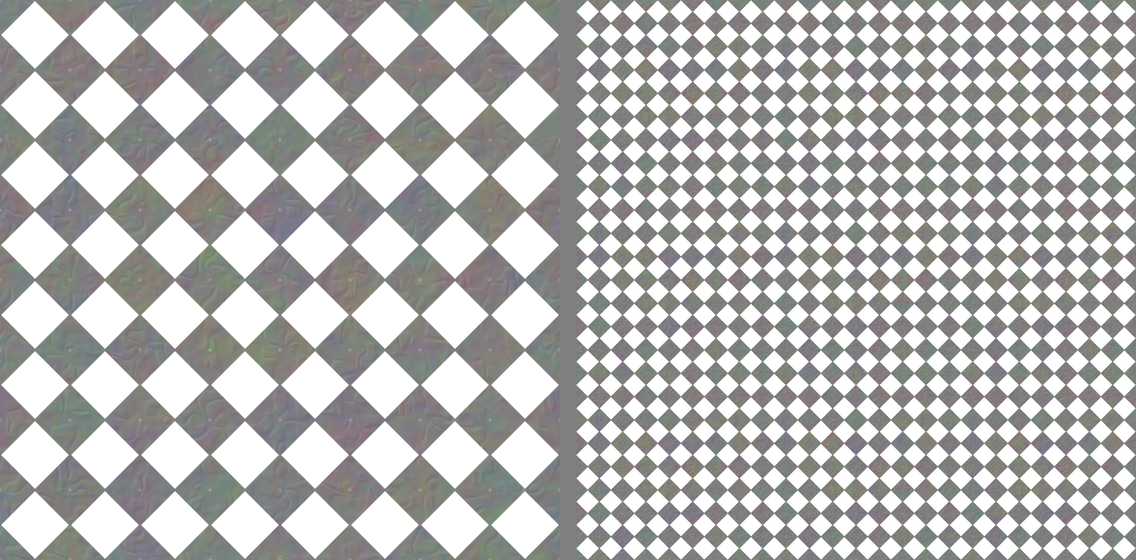
Left: one tile. Right: repeated 3 by 3.
Give the GLSL for this pattern, as a Shadertoy shader.

```glsl
// White diamonds on an 8 by 8 grid, set between mottled grey tiles with faint leaf relief.

const float REPEATS = 8.0;

vec3 hash3(vec2 p) {
    vec3 k = vec3(dot(p, vec2(127.1, 311.7)), dot(p, vec2(269.5, 183.3)), dot(p, vec2(419.2, 371.9)));
    return fract(sin(k) * 43758.5453);
}

// Three channels of value noise that wrap after a whole number of cells
vec3 wrapNoise(vec2 uv, float cells) {
    vec2 p = uv * cells;
    vec2 i = floor(p);
    vec2 f = fract(p);
    f = f * f * (3.0 - 2.0 * f);
    vec3 a = hash3(mod(i, cells));
    vec3 b = hash3(mod(i + vec2(1.0, 0.0), cells));
    vec3 c = hash3(mod(i + vec2(0.0, 1.0), cells));
    vec3 d = hash3(mod(i + 1.0, cells));
    return mix(mix(a, b, f.x), mix(c, d, f.x), f.y);
}

// Short curled fronds around the middle of a grey tile, broken up by noise
float leafHeight(vec2 grid, vec2 tile, vec3 seed) {
    vec2 uv = grid / REPEATS;
    vec3 warp = wrapNoise(uv, 40.0) - 0.5;
    vec2 q = grid - tile + 0.26 * warp.xy + 0.00001;
    float r = length(q);
    float frond = abs(sin(3.0 * atan(q.y, q.x) + 5.0 * r + 6.28 * seed.x + 3.0 * warp.z));
    float patchy = smoothstep(0.3, 0.65, wrapNoise(uv, 48.0).y);
    float leaf = smoothstep(0.0, 0.6, frond) * smoothstep(0.03, 0.18, r) * patchy;
    return leaf + 0.6 * wrapNoise(uv, 104.0).x;
}

void mainImage(out vec4 fragColor, in vec2 fragCoord) {
    vec2 uv = fragCoord / iResolution.xy;
    vec2 grid = uv * REPEATS;
    float aa = REPEATS / min(iResolution.x, iResolution.y);

    // Grey tiles sit on the grid corners
    vec2 tile = floor(grid + 0.5);
    vec3 seed = hash3(mod(tile, REPEATS) + 3.0);

    // Soft colour patches at nearly even brightness
    vec3 tint = 0.035 * (seed - 0.5);
    tint += 0.055 * (wrapNoise(uv, 24.0) - 0.5);
    tint += 0.06 * (wrapNoise(uv + 0.37, 64.0) - 0.5);
    tint -= 0.75 * dot(tint, vec3(0.3333));

    // Relief lit from the upper left
    vec2 toLight = vec2(-0.014, 0.016);
    float relief = leafHeight(grid - toLight, tile, seed) - leafHeight(grid + toLight, tile, seed);
    vec3 grey = vec3(0.495, 0.492, 0.49) + tint + 0.045 * clamp(relief, -0.7, 0.9);

    // White diamond in the middle of each cell, with a narrow neck at its tips
    vec2 q = abs(fract(grid) - 0.5);
    float edge = (q.x + q.y - 0.484) * 0.7071;
    float white = 1.0 - smoothstep(-0.5 * aa, 0.5 * aa, edge);

    // Slightly paler joints where four diamonds meet
    vec2 joint = abs(fract(grid + vec2(0.5, 0.0)) - 0.5);
    vec2 jointY = abs(fract(grid + vec2(0.0, 0.5)) - 0.5);
    float reach = min(length(vec2(joint.x, 0.5 - joint.y)), length(vec2(0.5 - jointY.x, jointY.y)));
    grey += 0.1 * (1.0 - smoothstep(0.01, 0.035, reach));

    fragColor = vec4(mix(grey, vec3(1.0), white), 1.0);
}
```
